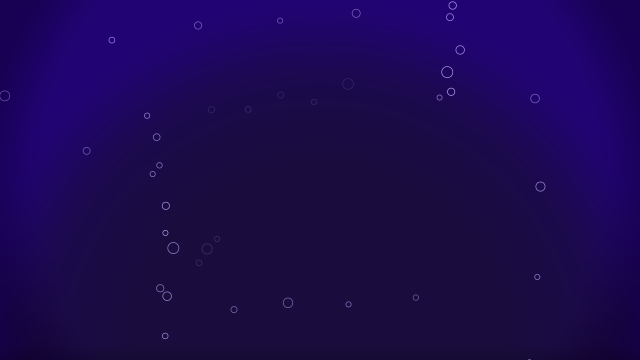
Give the GLSL for this background, as a Shadertoy shader.

```glsl
const vec3 DUSK = vec3(0.100, 0.050, 0.238);
const vec3 INDIGO = vec3(0.106, 0.038, 0.300);
const vec3 VIOLET = vec3(0.132, 0.012, 0.450);
const vec3 BUBBLE = vec3(0.74, 0.66, 0.98);

float hash(vec2 seed) {
    return fract(sin(dot(seed, vec2(127.1, 311.7))) * 43758.5453);
}

// Wide dome of dusk rising from the bottom, closed by a round vignette
vec3 backdrop(vec2 p, float aspect) {
    float dome = length(p - vec2(0.5 * aspect, 0.0));
    float rim = length(p - vec2(0.5 * aspect, 0.5));
    vec3 color = mix(DUSK, INDIGO, smoothstep(0.50, 0.84, dome));
    color = mix(color, VIOLET, smoothstep(0.74, 1.02, dome));
    float shade = smoothstep(0.76, 0.96, rim);
    color *= mix(vec3(1.0), vec3(0.70, 0.30, 0.72), shade);
    return color * mix(0.86, 1.0, smoothstep(0.0, 0.05, p.y));
}

// Soft outline of a circle
float ring(vec2 p, vec2 center, float radius, float stroke, float pixel) {
    float d = abs(length(p - center) - radius) - 0.5 * stroke;
    return 1.0 - smoothstep(-0.5 * pixel, 0.5 * pixel, d);
}

// Bubbles spread from start to end, each nudged and sized by a hash
float stream(vec2 p, vec2 start, vec2 end, int count, float jitter,
             float strength, float seed, float pixel) {
    float cover = 0.0;
    for (int i = 0; i < count; i++) {
        vec2 key = vec2(float(i), seed);
        vec2 nudge = vec2(hash(key), hash(key + 17.3)) - 0.5;
        vec2 center = mix(start, end, float(i) / float(count - 1)) + jitter * nudge;
        float size = hash(key + 41.9);
        float radius = mix(0.007, 0.016, size * size);
        float alpha = strength * mix(0.65, 1.0, hash(key + 73.1));
        cover = max(cover, alpha * ring(p, center, radius, 0.0026, pixel));
    }
    return cover;
}

float bubbles(vec2 p, float pixel) {
    // Rising columns
    float cover = stream(p, vec2(0.424, 0.708), vec2(0.472, 0.086), 10, 0.06, 0.72, 1.0, pixel);
    cover = max(cover, stream(p, vec2(1.278, 0.995), vec2(1.213, 0.711), 6, 0.06, 0.75, 2.0, pixel));
    cover = max(cover, stream(p, vec2(1.500, 0.713), vec2(1.480, 0.004), 4, 0.03, 0.65, 3.0, pixel));
    // Drifting rows
    cover = max(cover, stream(p, vec2(0.315, 0.889), vec2(0.995, 0.965), 4, 0.03, 0.60, 4.0, pixel));
    cover = max(cover, stream(p, vec2(0.639, 0.130), vec2(1.153, 0.174), 4, 0.03, 0.58, 5.0, pixel));
    cover = max(cover, stream(p, vec2(0.014, 0.734), vec2(0.236, 0.580), 2, 0.01, 0.45, 6.0, pixel));
    // Faded ones
    cover = max(cover, stream(p, vec2(0.600, 0.674), vec2(0.984, 0.750), 5, 0.06, 0.16, 7.0, pixel));
    return max(cover, stream(p, vec2(0.550, 0.270), vec2(0.600, 0.345), 3, 0.02, 0.20, 8.0, pixel));
}

void mainImage(out vec4 fragColor, in vec2 fragCoord) {
    float pixel = 1.0 / iResolution.y;
    vec2 p = fragCoord * pixel;
    vec3 color = backdrop(p, iResolution.x * pixel);
    color = mix(color, BUBBLE, bubbles(p, pixel));
    fragColor = vec4(color, 1.0);
}
```
